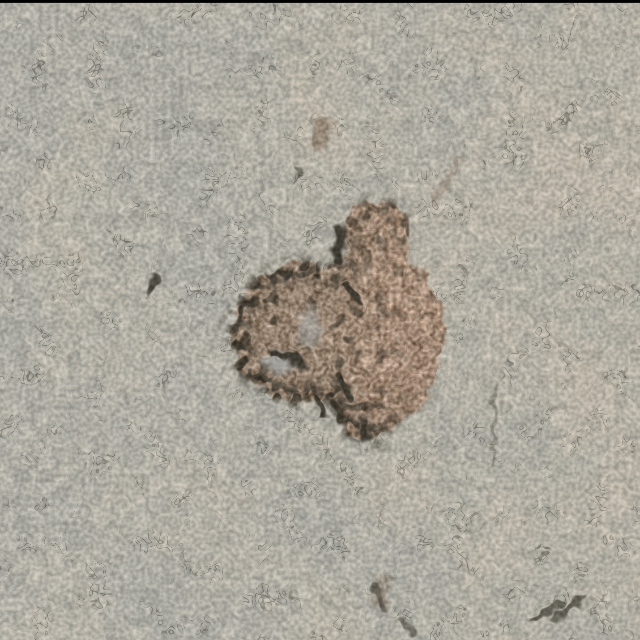
Write a WebGL 1 fragment shader that draws this texture.

```glsl
precision highp float;
// Weathered pale plaster with a rough brown chipped patch and dark scuffs.
uniform vec2 u_resolution;

const vec3 COOL_STONE = vec3(0.665, 0.665, 0.635);
const vec3 WARM_STONE = vec3(0.710, 0.682, 0.630);
const vec3 PATCH_BROWN = vec3(0.585, 0.510, 0.440);
const vec3 PATCH_PINK = vec3(0.665, 0.560, 0.480);
const vec3 HOLLOW_GREY = vec3(0.640, 0.635, 0.615);
const vec3 SHADOW = vec3(0.215, 0.200, 0.165);
const vec3 STAIN = vec3(0.500, 0.420, 0.350);
const float GRAIN = 0.23;
const float PATCH_GRAIN = 0.42;
const float CRACK_DEPTH = 0.16;
const float RIM_WIDTH = 0.017;
const float TOP_BORDER = 0.9955;

vec2 gradientAt(vec2 cell) {
  float h = fract(sin(dot(cell, vec2(127.1, 311.7))) * 43758.55);
  return vec2(cos(h * 6.28318), sin(h * 6.28318));
}

float gradientNoise(vec2 p) {
  vec2 i = floor(p), f = p - i;
  vec2 u = f * f * f * (f * (f * 6.0 - 15.0) + 10.0);
  vec2 e = vec2(1.0, 0.0);
  float a = dot(gradientAt(i), f);
  float b = dot(gradientAt(i + e), f - e);
  float c = dot(gradientAt(i + e.yx), f - e.yx);
  float d = dot(gradientAt(i + 1.0), f - 1.0);
  return mix(mix(a, b, u.x), mix(c, d, u.x), u.y);
}

float fbm(vec2 p) {
  float sum = 0.0, amp = 0.6;
  for (int i = 0; i < 4; i++) {
    sum += amp * gradientNoise(p);
    p = mat2(1.6, 1.2, -1.2, 1.6) * p + 7.3;
    amp *= 0.7;
  }
  return sum;
}

float ellipseDist(vec2 p, vec2 center, vec2 radii) {
  return (length((p - center) / radii) - 1.0) * min(radii.x, radii.y);
}

float smoothUnion(float a, float b, float k) {
  float h = max(k - abs(a - b), 0.0) / k;
  return min(a, b) - h * h * k * 0.25;
}

float stroke(vec2 p, vec2 a, vec2 b, float width) {
  vec2 ab = b - a;
  float t = clamp(dot(p - a, ab) / dot(ab, ab), 0.0, 1.0);
  return 1.0 - smoothstep(width * 0.4, width * 1.2, length(p - a - ab * t));
}

float patchDist(vec2 p) {
  float d = ellipseDist(p, vec2(0.475, 0.479), vec2(0.113, 0.108));
  d = smoothUnion(d, ellipseDist(p, vec2(0.592, 0.475), vec2(0.101, 0.138)), 0.02);
  d = smoothUnion(d, ellipseDist(p, vec2(0.590, 0.638), vec2(0.051, 0.050)), 0.02);
  return smoothUnion(d, ellipseDist(p, vec2(0.575, 0.372), vec2(0.055, 0.055)), 0.02);
}

void main() {
  vec2 uv = gl_FragCoord.xy / u_resolution;
  vec2 wobble = vec2(gradientNoise(uv * 55.0), gradientNoise(uv * 55.0 + 31.0));
  vec2 p = uv + wobble * 0.011;
  float coarse = fbm(uv * 5.0 + 2.0);
  float grain = 0.55 * fbm(uv * 48.0 + wobble) + 0.55 * gradientNoise(uv * 150.0);

  // Plaster ground, cooler on the left, with broken hairline cracks
  float warmth = clamp(0.42 + 0.35 * (uv.x - 0.4) + 0.9 * coarse + 0.9 * grain, 0.0, 1.0);
  vec3 color = mix(COOL_STONE, WARM_STONE, warmth) + 0.012;
  color += GRAIN * grain + 0.025 * coarse;
  float ridge = abs(gradientNoise(uv * vec2(34.0, 27.0) + wobble * 1.6));
  float broken = smoothstep(0.06, 0.32, gradientNoise(uv * 23.0 + 17.0));
  color -= CRACK_DEPTH * broken * (1.0 - smoothstep(0.015, 0.08, ridge));
  color -= 0.13 * stroke(p, vec2(0.770, 0.40), vec2(0.772, 0.27), 0.004);

  // Faint brown stains
  float stain = stroke(p, vec2(0.508, 0.800), vec2(0.498, 0.780), 0.018);
  stain = max(stain, 0.5 * stroke(p, vec2(0.718, 0.75), vec2(0.68, 0.69), 0.008));
  stain = max(stain, 0.7 * stroke(p, vec2(0.600, 0.092), vec2(0.592, 0.06), 0.016));
  color = mix(color, STAIN + 0.3 * grain, stain * 0.55);

  // Chipped patch with mottled fibres
  float d = patchDist(p) + 0.010 * gradientNoise(uv * 28.0);
  float inside = 1.0 - smoothstep(-0.004, 0.004, d);
  float fibre = gradientNoise(mat2(0.8, 0.6, -0.6, 0.8) * uv * vec2(110.0, 70.0) + wobble);
  float pink = smoothstep(0.46, 0.64, uv.x) * (0.65 + fibre);
  vec3 chipped = mix(PATCH_BROWN, PATCH_PINK, clamp(pink, 0.0, 1.0));
  chipped += PATCH_GRAIN * grain + 0.13 * fibre;
  float hollow = 1.0 - smoothstep(-0.006, 0.006, ellipseDist(p, vec2(0.436, 0.434), vec2(0.025, 0.018)));
  float pale = 1.0 - smoothstep(-0.008, 0.008, ellipseDist(p, vec2(0.484, 0.488), vec2(0.018, 0.030)));
  chipped = mix(chipped, HOLLOW_GREY + 0.2 * grain, max(hollow, pale * 0.75));
  color = mix(color, chipped, inside);

  // Clumped dark rim, strongest on the left and lower edges
  float clumps = smoothstep(-0.16, 0.20, gradientNoise(uv * 62.0 + 5.0) + 0.4 * fibre);
  float side = 1.0 - smoothstep(0.50, 0.66, uv.x + 0.25 * (uv.y - 0.48));
  float knob = smoothstep(0.60, 0.64, uv.y);
  float rimOffset = (d + 0.010) / RIM_WIDTH;
  float rim = exp(-rimOffset * rimOffset) * clumps * max(side, 0.6 * knob);
  float pits = inside * smoothstep(0.14, 0.38, gradientNoise(uv * 48.0 + 12.0));
  rim = max(rim, pits * (0.25 + 0.45 * max(side, knob)) * (1.0 - max(hollow, pale)));

  // Deep gouges in the patch and loose scuffs around it
  float dark = stroke(p, vec2(0.532, 0.640), vec2(0.528, 0.595), 0.012);
  dark = max(dark, stroke(p, vec2(0.541, 0.555), vec2(0.560, 0.528), 0.006));
  dark = max(dark, stroke(p, vec2(0.424, 0.449), vec2(0.460, 0.440), 0.006));
  dark = max(dark, stroke(p, vec2(0.460, 0.440), vec2(0.472, 0.428), 0.011));
  dark = max(dark, stroke(p, vec2(0.529, 0.411), vec2(0.545, 0.381), 0.009));
  dark = max(dark, stroke(p, vec2(0.524, 0.372), vec2(0.534, 0.340), 0.010));
  dark = max(dark, stroke(p, vec2(0.568, 0.338), vec2(0.571, 0.318), 0.012));
  dark = max(dark, stroke(p, vec2(0.495, 0.382), vec2(0.505, 0.352), 0.007));
  float scuff = stroke(p, vec2(0.234, 0.549), vec2(0.243, 0.562), 0.009);
  scuff = max(scuff, 0.8 * stroke(p, vec2(0.838, 0.031), vec2(0.878, 0.060), 0.006));
  scuff = max(scuff, 0.8 * stroke(p, vec2(0.866, 0.036), vec2(0.908, 0.062), 0.008));
  scuff = max(scuff, 0.7 * stroke(p, vec2(0.583, 0.085), vec2(0.598, 0.050), 0.006));
  scuff = max(scuff, 0.6 * stroke(p, vec2(0.630, 0.030), vec2(0.645, 0.012), 0.007));
  scuff = max(scuff, 0.6 * stroke(p, vec2(0.466, 0.738), vec2(0.468, 0.725), 0.007));
  float shade = max(rim * 0.9, max(dark * 0.92, scuff * 0.8));
  color = mix(color, SHADOW + 0.15 * grain, clamp(shade, 0.0, 1.0));

  // Thin black border along the top
  color *= 1.0 - smoothstep(TOP_BORDER - 0.001, TOP_BORDER + 0.001, uv.y);
  gl_FragColor = vec4(clamp(color, 0.0, 1.0), 1.0);
}
```
